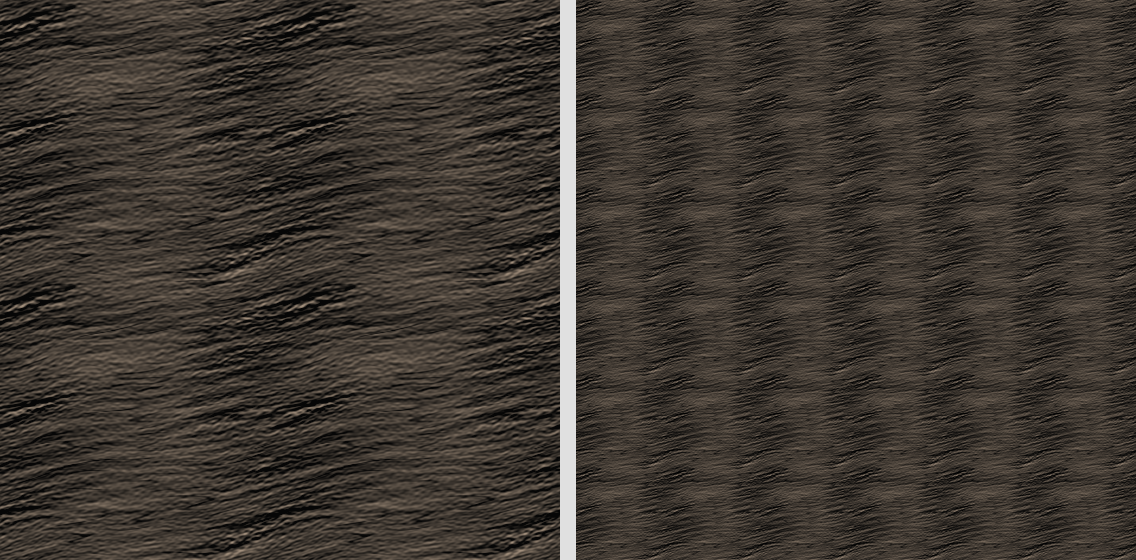
Left: one tile. Right: repeated 3 by 3.
Reproduce this texture procedurally as a Shadertoy shader.

```glsl
// Dark weathered slate with a slanting, fibrous grain, as a tile repeated two by two.
// Layers of sheared, wrapping gradient noise form a relief lit from above;
// black creases and rough, gritty scars deepen it where the grain is torn.

const float REPEATS = 2.0;                    // tiles across and down
const vec3  PIT_COLOR   = vec3(0.025, 0.025, 0.024);
const vec3  STONE_COLOR = vec3(0.43, 0.38, 0.33);
const float BASE_TONE   = 0.565;              // 0 = pit, 1 = stone
const float MAX_TONE    = 1.5;
const float GRAIN_SLOPE = 0.18;               // mean rise of the grain to the right
const float GRAIN_BEND  = 0.012;              // steeper at tile sides, flatter inside
const float WOBBLE      = 0.025;
const float LIGHT_STEP  = 0.0075;             // relief sampling distance, in tiles
const float CALM_RELIEF = 0.56;
const float TORN_RELIEF = 0.62;               // extra relief inside scars
const float GRIT        = 0.62;               // weight of the finest relief
const float CREASE_DEPTH = 0.42;
const float SCAR_DEPTH  = 0.30;
const float SCAR_SLOPE  = 0.34;
const vec2  SCAR_SIZE   = vec2(0.15, 0.042);
const float TAU = 6.2831853;

// Scar centre in the tile (xy) and strength (z)
const int SCAR_COUNT = 8;
const vec3 SCARS[SCAR_COUNT] = vec3[](
    vec3(0.13, 0.54, 1.60), vec3(0.86, 0.07, 1.30),
    vec3(0.10, 0.90, 1.10), vec3(0.91, 0.87, 0.90),
    vec3(0.86, 0.73, 0.95), vec3(0.81, 0.51, 0.80),
    vec3(0.05, 0.19, 0.80), vec3(0.95, 0.32, 0.75));

// Unit gradient from an integer hash of the lattice cell
vec2 gradientAt(vec2 cell, float seed) {
    uvec3 k = uvec3(ivec3(vec3(cell, seed)));
    uint h = k.x * 73857u + k.y * 915493u + k.z * 83491u + 7919u;
    h = (h ^ (h >> 15)) * 739391u;
    h = (h ^ (h >> 13)) * 912931u;
    h ^= h >> 16;
    float angle = TAU * float(h & 65535u) / 65536.0;
    return vec2(cos(angle), sin(angle));
}

// Dot of offset and gradient; the lattice wraps along its shear
float corner(vec2 cell, vec2 offset, vec2 cells, float shear, float seed) {
    float turns = floor(cell.x / cells.x);
    cell += turns * vec2(-cells.x, shear);
    cell.y = mod(cell.y, cells.y);
    return dot(offset, gradientAt(cell, seed));
}

// Gradient noise of period one, stretched along the grain
float grainNoise(vec2 p, vec2 cells, float seed) {
    float shear = round(GRAIN_SLOPE * cells.y);
    vec2 q = vec2(p.x * cells.x, p.y * cells.y - p.x * shear);
    vec2 i = floor(q), f = q - i;
    vec2 w = f * f * f * (f * (f * 6.0 - 15.0) + 10.0);
    vec2 e = vec2(1.0, 0.0);
    float a = corner(i, f, cells, shear, seed);
    float b = corner(i + e.xy, f - e.xy, cells, shear, seed);
    float c = corner(i + e.yx, f - e.yx, cells, shear, seed);
    float d = corner(i + e.xx, f - e.xx, cells, shear, seed);
    return mix(mix(a, b, w.x), mix(c, d, w.x), w.y);
}

// Broad ledges, thin fibres and fine grit
float height(vec2 p) {
    return grainNoise(p, vec2(4.0, 30.0), 1.0)
         + 0.75 * grainNoise(p, vec2(9.0, 58.0), 2.0)
         + GRIT * grainNoise(p, vec2(44.0, 112.0), 3.0);
}

// Torn zones, wrapped around the tile edges
float scarAmount(vec2 p) {
    float sum = 0.0;
    for (int i = 0; i < SCAR_COUNT; i++) {
        vec2 d = p - SCARS[i].xy;
        d -= round(d);
        d.y -= SCAR_SLOPE * d.x;
        d /= SCAR_SIZE;
        sum += SCARS[i].z * exp(-dot(d, d));
    }
    return sum;
}

void mainImage(out vec4 fragColor, in vec2 fragCoord) {
    vec2 tile = fract(fragCoord / iResolution.xy * REPEATS);

    // Bend the grain
    vec2 p = tile;
    p.y -= GRAIN_BEND * sin(TAU * tile.x);
    p.y += WOBBLE * grainNoise(tile, vec2(3.0, 5.0), 4.0);

    // Relief lit from above
    float relief = height(p) - height(p + vec2(0.0, LIGHT_STEP));
    float scar = scarAmount(tile);
    float side = 0.5 + 0.5 * cos(TAU * (tile.x - 0.98));
    float torn = scar + 0.35 * side;

    // Thin broken creases along the grain
    float line = abs(grainNoise(p, vec2(4.0, 25.0), 5.0));
    float broken = smoothstep(-0.08, 0.28, grainNoise(p, vec2(5.0, 17.0), 6.0));
    float crease = (1.0 - smoothstep(0.0, 0.11, line)) * broken;

    // Soft stains and overall tone
    float stain = 0.28 * grainNoise(p, vec2(2.0, 7.0), 7.0)
                - 0.07 * cos(TAU * (tile.x - 0.08));
    float streak = 0.7 + 1.2 * grainNoise(p, vec2(5.0, 34.0), 8.0);
    float tone = BASE_TONE + stain + relief * (CALM_RELIEF + TORN_RELIEF * torn)
               - CREASE_DEPTH * crease - SCAR_DEPTH * scar * streak;

    fragColor = vec4(mix(PIT_COLOR, STONE_COLOR, clamp(tone, 0.0, MAX_TONE)), 1.0);
}
```
